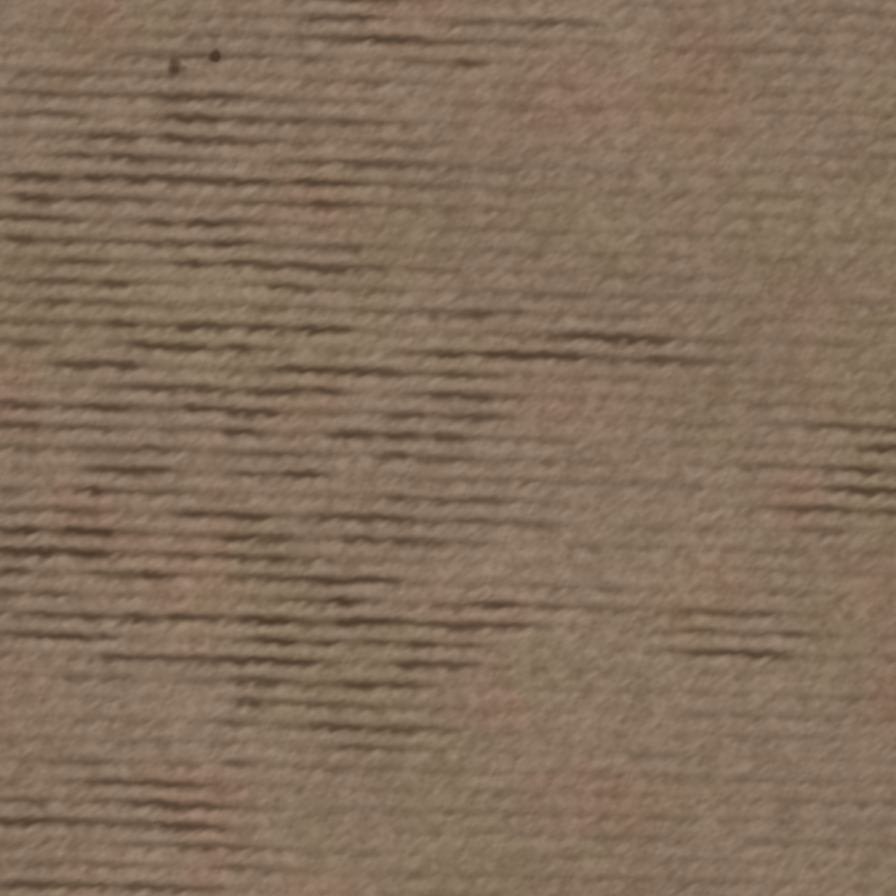
This texture is drawn by a Shadertoy shader. Its source:

```glsl
// Weathered brown surface with 43 fine, slightly tilted horizontal grooves.
// Each groove is a soft dark profile broken into dashes by noise per row;
// broad elliptical zones set where grooves are deep, faint or worn away.

const float ROWS = 43.0;          // grooves down the canvas
const float TILT = 0.027;         // drop of each groove across the canvas
const float ROW_CENTRE = 0.40;    // groove position within its row
const float GROOVE_WIDTH = 0.20;  // soft half width, in rows
const float WOBBLE = 0.14;        // slow vertical waviness, in rows
const float RAGGED = 0.20;        // fine edge roughness, in rows
const float FAINT_DEPTH = 0.16;   // groove depth outside the zones
const float FULL_DEPTH = 0.88;    // groove depth inside the zones
const float RIDGE_LIGHT = 0.026;  // brightness between grooves
const float GRAIN = 0.075;
const float MOTTLE = 0.050;
const vec3 CLAY = vec3(0.530, 0.450, 0.378);
const vec3 GROOVE = vec3(0.265, 0.200, 0.145);
const vec3 RED_TINT = vec3(0.012, -0.008, -0.008);
const vec3 GREEN_TINT = vec3(-0.006, 0.003, -0.010);

// Grooved zones: centre xy, radii zw
const int ZONES = 10;
const vec4 ZONE[ZONES] = vec4[ZONES](
    vec4(0.06, 0.36, 0.17, 0.12), vec4(0.28, 0.50, 0.36, 0.26),
    vec4(0.63, 0.61, 0.18, 0.07), vec4(0.18, 0.80, 0.32, 0.15),
    vec4(0.98, 0.48, 0.14, 0.09), vec4(0.42, 0.31, 0.28, 0.07),
    vec4(0.52, 0.97, 0.20, 0.07), vec4(0.10, 0.06, 0.22, 0.09),
    vec4(0.38, 0.20, 0.15, 0.07), vec4(0.83, 0.28, 0.09, 0.04));

// Small pits: centre xy, radius z
const int PITS = 2;
const vec3 PIT[PITS] = vec3[PITS](
    vec3(0.195, 0.922, 0.012), vec3(0.241, 0.938, 0.008));

float hash(vec2 cell) {
    uvec2 q = uvec2(ivec2(cell)) * uvec2(1597334673u, 3812015801u);
    uint n = (q.x ^ q.y) * 1597334673u;
    n = (n ^ (n >> 15)) * 2246822519u;
    n ^= n >> 13;
    return float(n >> 8) / 16777216.0;
}

float noise(vec2 p) {
    vec2 i = floor(p), f = fract(p);
    f = f * f * (3.0 - 2.0 * f);
    return mix(mix(hash(i), hash(i + vec2(1, 0)), f.x),
               mix(hash(i + vec2(0, 1)), hash(i + vec2(1, 1)), f.x), f.y);
}

float fbm(vec2 p) {
    float sum = 0.0, amp = 0.5;
    for (int i = 0; i < 4; i++) {
        sum += amp * noise(p);
        p = mat2(1.6, 1.2, -1.2, 1.6) * p + 17.0;
        amp *= 0.5;
    }
    return sum / 0.9375;
}

// Groove depth from the union of soft ellipses with ragged borders
float zoneDepth(vec2 uv) {
    vec2 p = uv + 0.08 * (vec2(fbm(uv * 7.0 + 3.0), fbm(uv * 7.0 + 41.0)) - 0.5);
    float worn = 1.0;
    for (int i = 0; i < ZONES; i++) {
        float r = length((p - ZONE[i].xy) / ZONE[i].zw);
        worn *= 1.0 - 0.72 * (1.0 - smoothstep(0.5, 1.2, r));
    }
    return 1.0 - worn;
}

void mainImage(out vec4 fragColor, in vec2 fragCoord) {
    vec2 uv = fragCoord / iResolution.xy;
    vec2 slant = vec2(uv.x + 0.7 * uv.y, uv.y - 0.7 * uv.x);
    float depth = zoneDepth(uv);
    float grain = noise(slant * vec2(60.0, 120.0) + 200.0) - 0.5;
    float fineGrain = noise(slant * vec2(130.0, 200.0) + 300.0) - 0.5;

    // Row coordinate, counted from the top
    float wave = noise(vec2(uv.x * 14.0, uv.y * 20.0) + 9.0) - 0.5;
    float rowPos = (1.0 - uv.y - TILT * uv.x) * ROWS + 0.5 - ROW_CENTRE;
    rowPos += WOBBLE * wave + RAGGED * grain;
    float row = floor(rowPos);
    float offset = rowPos - row - 0.5;

    // Broken groove strokes, each row with its own dashes and short gaps
    float shift = 5.0 * hash(vec2(row, 7.0));
    float dash = smoothstep(0.08, 0.70, noise(vec2(uv.x * 12.0 + shift, row + 60.0)));
    dash *= mix(0.45, 1.0, smoothstep(0.1, 0.6, noise(vec2(uv.x * 38.0 + shift, row + 130.0))));
    float width = GROOVE_WIDTH * mix(0.85, 1.1, dash);
    float profile = exp(-offset * offset / (width * width)) * smoothstep(0.5, 0.4, abs(offset));
    float stroke = profile * dash * mix(FAINT_DEPTH, FULL_DEPTH, depth);

    // Clay with broad mottling, tints and slanted grain
    vec3 color = CLAY + MOTTLE * (fbm(uv * 5.0 + 20.0) - 0.5);
    color += RED_TINT * smoothstep(0.50, 0.75, fbm(uv * 9.0 + 70.0));
    color += GREEN_TINT * smoothstep(0.50, 0.72, fbm(uv * 8.0 + 110.0));
    color += GRAIN * (grain + 0.7 * fineGrain);
    color -= RIDGE_LIGHT * cos(6.28318 * offset) * (0.2 + depth);

    color = mix(color, GROOVE, stroke);

    // Pits with uneven rims
    for (int i = 0; i < PITS; i++) {
        float r = length(uv - PIT[i].xy) + 0.008 * (noise(uv * 120.0) - 0.5);
        color = mix(color, GROOVE, 0.8 * (1.0 - smoothstep(0.3, 1.1, r / PIT[i].z)));
    }

    fragColor = vec4(clamp(color, 0.0, 1.0), 1.0);
}
```
